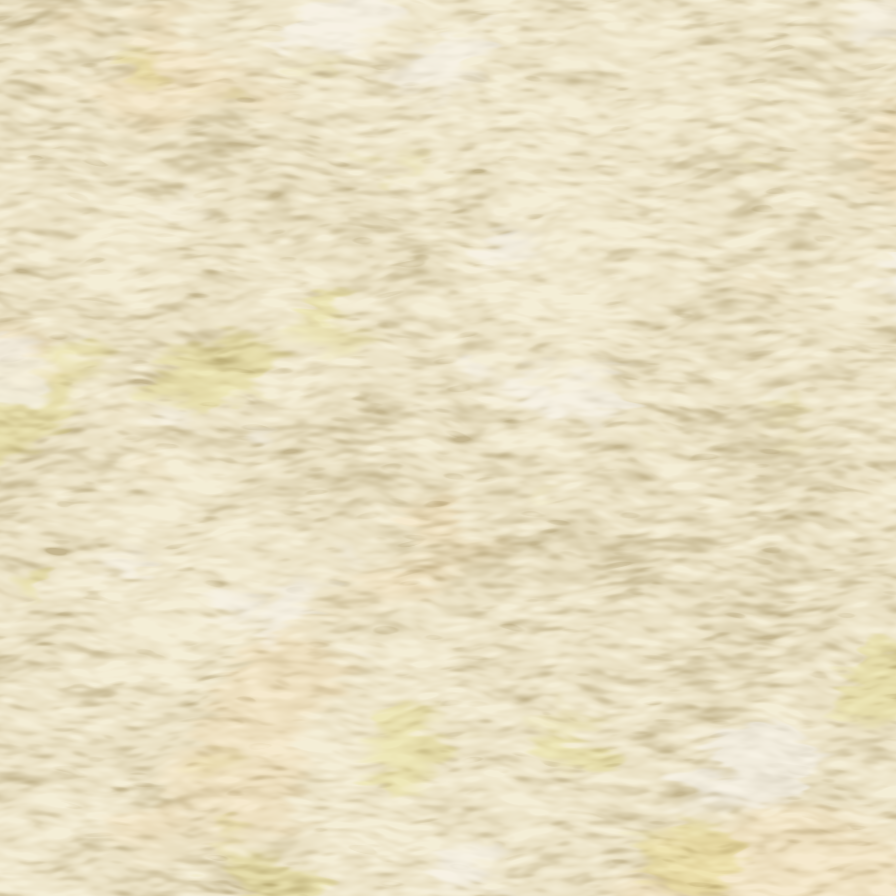
Give the GLSL for this texture, as a Shadertoy shader.

```glsl
// Pale straw-coloured fibre paper with short horizontal strands and faint stains.

const vec3 STRAW = vec3(0.82, 0.77, 0.63);
const vec3 CREAM = vec3(0.917, 0.879, 0.765);
const vec3 IVORY = vec3(0.953, 0.925, 0.830);
const vec3 CHALK = vec3(0.950, 0.932, 0.890);
const vec3 OLIVE_TINT = vec3(0.975, 0.975, 0.86);
const vec3 PEACH_TINT = vec3(1.005, 0.982, 0.955);

vec3 hash3(vec2 p) {
    vec3 q = fract(p.xyx * vec3(0.1031, 0.1030, 0.0973));
    q += dot(q, q.yxz + 33.33);
    return fract((q.xxy + q.yzz) * q.zyx);
}

// Cellular noise: one soft, signed dab per cell, sheared by a random slope.
float dabs(vec2 p, vec2 grid, float shear, float seed) {
    vec2 g = p * grid + seed * 17.0;
    vec2 cell = floor(g);
    float sum = 0.0;
    for (int y = -1; y <= 1; y++) {
        for (int x = -1; x <= 1; x++) {
            vec2 id = cell + vec2(x, y);
            vec3 rnd = hash3(id);
            vec2 d = g - id - rnd.xy;
            float slope = hash3(id + 71.7).x * 2.0 - 1.0;
            d.y += d.x * slope * shear;
            float w = max(0.0, 1.0 - dot(d, d));
            sum += w * w * w * (rnd.z * 2.0 - 1.0);
        }
    }
    return sum;
}

// Layered sines that bend the strands gently.
float waviness(vec2 p) {
    return 0.0030 * sin(p.x * 23.0 + 5.0 * sin(p.y * 9.0))
         + 0.0015 * sin(p.x * 51.0 - p.y * 37.0);
}

// Stain mask: large dabs broken up by smaller ones.
float stain(vec2 p, vec2 grid, float threshold, float seed) {
    float body = dabs(p, grid, 0.3, seed);
    float fray = dabs(p, grid * vec2(2.7, 3.6), 0.3, seed + 1.0);
    return smoothstep(threshold, threshold + 0.4, body + 0.35 * fray);
}

// Maps a signed tone to straw, cream or ivory.
vec3 paperColor(float tone) {
    vec3 dark = mix(CREAM, STRAW, min(-tone / 1.1, 1.5));
    vec3 light = mix(CREAM, IVORY, min(tone / 0.9, 1.15));
    return tone < 0.0 ? dark : light;
}

void mainImage(out vec4 fragColor, in vec2 fragCoord) {
    vec2 p = fragCoord / iResolution.y;
    vec2 bent = p + vec2(0.0, waviness(p));

    // Strands, from coarse to fine
    float bundle = dabs(bent, vec2(17.0, 62.0), 0.5, 1.0);
    float strand = dabs(bent, vec2(29.0, 135.0), 0.6, 2.0);
    float fibre = dabs(bent, vec2(58.0, 180.0), 0.6, 3.0);
    float fleck = smoothstep(0.45, 1.0, dabs(bent, vec2(37.0, 140.0), 0.6, 4.0));

    // Broad, cloudy shading
    float cloud = dabs(p, vec2(3.0, 3.6), 0.3, 5.0)
                + 0.7 * dabs(p, vec2(8.0, 13.0), 0.3, 6.0);

    float tone = 0.06 + 0.50 * bundle + 0.90 * strand + 0.65 * fibre
               + 0.50 * cloud - 0.55 * fleck;
    vec3 color = paperColor(tone);

    // Stains with edges frayed along the strands
    vec2 frayed = p + vec2(0.022 * strand + 0.015 * bundle, 0.006 * fibre);
    color *= mix(vec3(1.0), PEACH_TINT, stain(frayed, vec2(5.0, 6.0), 0.2, 7.0));
    color *= mix(vec3(1.0), OLIVE_TINT, stain(frayed, vec2(8.0, 10.0), 0.62, 9.0));
    float chalk = stain(frayed, vec2(8.0, 10.0), 0.50, 11.0);
    vec3 chalkColor = CHALK + 0.025 * min(tone, 0.8);
    color = mix(color, chalkColor, 0.75 * chalk);

    fragColor = vec4(color, 1.0);
}
```
